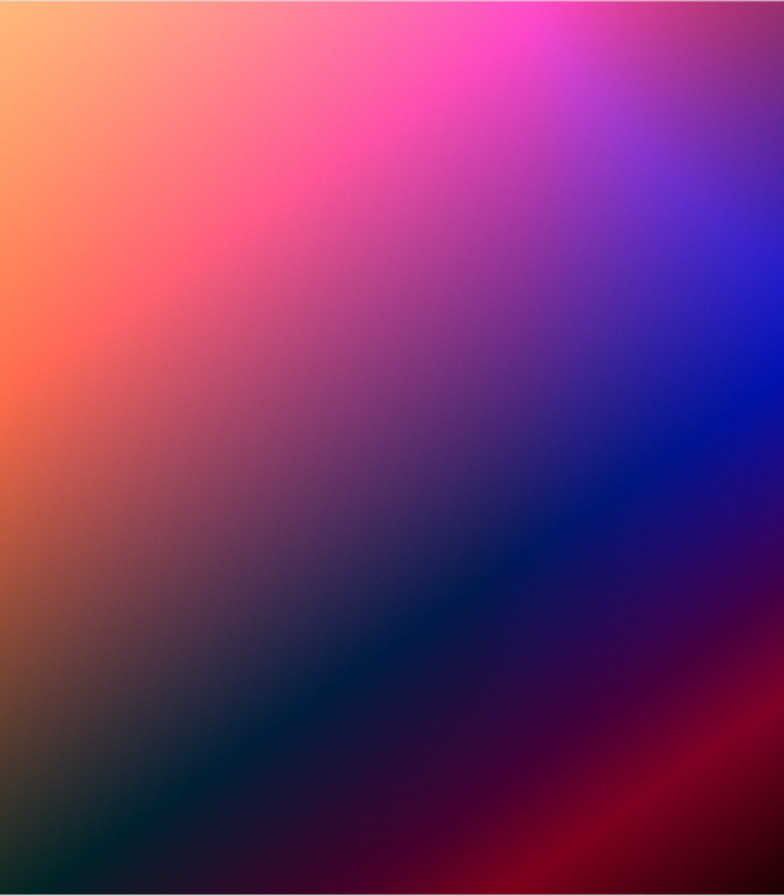
This background is drawn by a WebGL 2 fragment shader. Its source:

```glsl
#version 300 es
precision highp float;
// Diagonal colour field: slanted bands run from warm orange through pink
// and a dark blue valley to deep red. Each band edge has its own colour ramp
// along x; a curved fold dims the blue at upper right, and faint grain covers all.

uniform vec2 u_resolution;
out vec4 fragColor;

const float BAND_SLOPE = 0.604;
const vec2 GRAIN_CELLS = vec2(448.0, 512.0);

float hash(vec2 p) {
  return fract(sin(dot(p, vec2(12.9898, 78.233))) * 43758.5453);
}

// Three-colour ramp with a movable middle stop.
vec3 ramp(vec3 start, vec3 middle, vec3 end, float stop, float x) {
  return x < stop ? mix(start, middle, x / stop)
                  : mix(middle, end, (x - stop) / (1.0 - stop));
}

// Position between two band edges, clamped to 0..1.
float span(float from, float to, float d) {
  return clamp((d - from) / (to - from), 0.0, 1.0);
}

// Zero below the fold, linear above it, with a rounded bend.
float softFold(float h, float radius) {
  return 0.5 * (h + sqrt(h * h + radius * radius));
}

// Colour at depth d across the bands and position x along them.
vec3 bands(float d, float x) {
  vec3 glow = mix(vec3(1.0, 0.73, 0.48), vec3(1.0, 0.70, 0.90), x);
  vec3 pink = ramp(vec3(1.0, 0.42, 0.29), vec3(0.99, 0.28, 0.79),
                   vec3(0.70, 0.30, 1.25), 0.67, x);
  vec3 valley = ramp(vec3(0.0, 0.14, 0.13), vec3(0.0, 0.10, 0.30),
                     vec3(0.0, 0.07, 0.69), 0.6, x);
  vec3 wine = mix(vec3(0.27, 0.0, 0.06), vec3(0.27, 0.0, 0.27), x);
  vec3 crimson = mix(vec3(0.48, 0.0, 0.02), vec3(0.50, 0.0, 0.15), x);
  vec3 shade = vec3(0.10, 0.0, 0.0);

  vec3 color = mix(glow, pink, span(0.0, 0.443, d));
  color = mix(color, valley, span(0.443, 1.024, d));
  color = mix(color, wine, span(1.024, 1.265, d));
  color = mix(color, crimson, span(1.265, 1.385, d));
  return mix(color, shade, span(1.385, 1.604, d));
}

// Soft hairline of the given thickness at distance zero.
float hairline(float distanceToEdge, float thickness) {
  return 1.0 - smoothstep(0.0, thickness, distanceToEdge);
}

void main() {
  vec2 uv = gl_FragCoord.xy / u_resolution;
  float depth = 1.0 - uv.y;

  // Slanted bands
  vec3 color = bands(depth + BAND_SLOPE * uv.x, uv.x);

  // Curved fold in the upper right
  float sag = 1.3 * (uv.x - 0.7) * (1.0 - uv.x);
  float foldHeight = 0.866 * uv.x - 0.567 + sag - depth;
  color += vec3(0.10, -0.05, -0.68) * softFold(foldHeight, 0.02) / 0.30;

  // Faint grain
  color += 0.012 * (hash(floor(uv * GRAIN_CELLS)) - 0.5);

  // Pale rims along the top and bottom
  float rim = 0.7 * hairline(depth, 0.003) + hairline(uv.y, 0.003);
  color = mix(clamp(color, 0.0, 1.0), vec3(0.9), rim);

  fragColor = vec4(color, 1.0);
}
```
